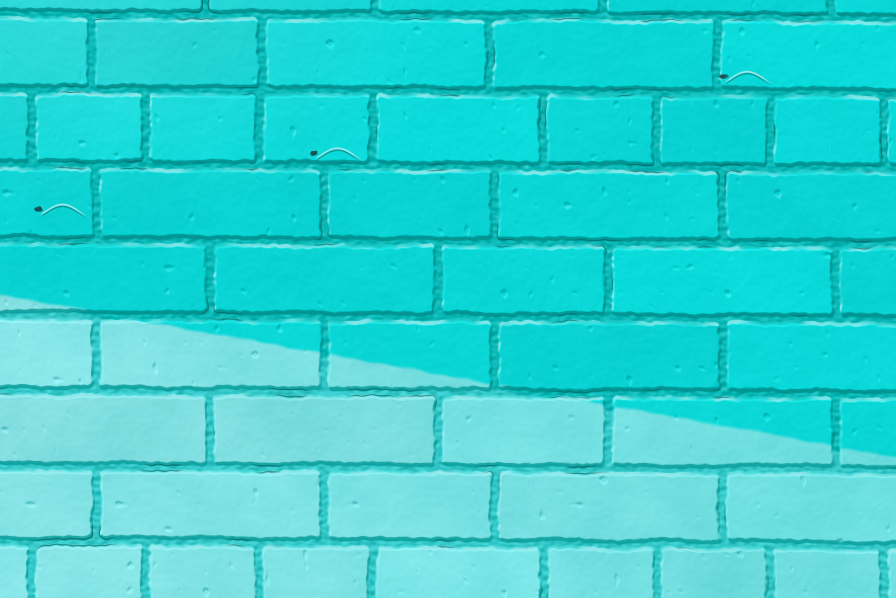
Give the GLSL for this texture, as a Shadertoy shader.

```glsl
// Painted turquoise brick wall in common bond, crossed by a slanting edge of sunlight.
// Lengths are in canvas heights.

const float COURSE = 0.1261;        // height of one course with its joint
const float FIRST_JOINT = 0.0935;   // height of the lowest bed joint
const float TILT = 0.0045;          // fall of the courses towards the right
const float STRETCHER = 0.381;
const float HEADER = 0.190;
const float CLOSER = 0.285;         // odd-length brick, one in each course
const float JOINT = 0.0145;
const float CORNER = 0.006;
const float RELIEF_STEP = 0.0026;
const vec2 LIGHT = vec2(-0.35, 1.0);
const vec2 SUN_EDGE = vec2(0.507, -0.181);  // height at the left, slope

const vec3 FACE_SHADE = vec3(0.04, 0.84, 0.84);
const vec3 FACE_SUN = vec3(0.36, 0.86, 0.86);
const vec3 FACE_PALE = vec3(0.53, 0.89, 0.90);
const vec3 JOINT_SHADE = vec3(0.04, 0.72, 0.71);
const vec3 JOINT_SUN = vec3(0.20, 0.78, 0.78);
const vec3 GAP = vec3(0.02, 0.55, 0.54);
const vec3 GLINT = vec3(0.61, 0.92, 0.93);
const vec3 BARE = vec3(0.10, 0.27, 0.27);

const vec2 CHIPS[3] = vec2[3](vec2(0.525, 0.744), vec2(0.065, 0.650), vec2(1.210, 0.872));

float hash(vec2 p) {
    return fract(sin(dot(p, vec2(127.1, 311.7))) * 43758.5);
}

vec2 gradientAt(vec2 cell) {
    float a = 6.2832 * hash(cell);
    return vec2(cos(a), sin(a));
}

// Gradient noise, about -0.7 to 0.7
float noise(vec2 p) {
    vec2 i = floor(p), f = p - i;
    vec2 u = f * f * f * (f * (f * 6.0 - 15.0) + 10.0);
    vec2 e = vec2(0.0, 1.0);
    return mix(mix(dot(gradientAt(i), f), dot(gradientAt(i + e.yx), f - e.yx), u.x),
               mix(dot(gradientAt(i + e), f - e), dot(gradientAt(i + 1.0), f - 1.0), u.x), u.y);
}

// Centre (xy) and half size (zw) of the brick cell around p
vec4 brickCell(vec2 p) {
    float row = floor((p.y - FIRST_JOINT) / COURSE);
    bool headers = mod(row, 6.0) == 5.0;
    float pitch = headers ? HEADER : STRETCHER;
    // Alternate courses shift by half a brick; the bond restarts above a header course
    float closerX = headers ? 0.624 : 0.543 + HEADER * mod(row, 2.0) - (row > 5.0 ? 0.39 : 0.0);
    float x = p.x - closerX;
    float start = 0.0, width = CLOSER;
    if (x < 0.0 || x > CLOSER) {
        float origin = x < 0.0 ? 0.0 : CLOSER;
        start = origin + pitch * floor((x - origin) / pitch);
        width = pitch;
    }
    vec2 corner = vec2(closerX + start, FIRST_JOINT + row * COURSE);
    vec2 halfSize = 0.5 * vec2(width, COURSE);
    return vec4(corner + halfSize, halfSize);
}

// Wavering outlines of hand-laid brick
vec2 warp(vec2 p) {
    p.y += TILT * p.x;
    return p + 0.0045 * vec2(noise(p * 17.0), noise(p * 15.0 + 40.0))
             + 0.0030 * vec2(noise(p * 75.0 + 9.0), noise(p * 70.0 + 70.0));
}

// Distance to the face of the nearest brick, negative inside
float brickDistance(vec2 p) {
    vec4 cell = brickCell(p);
    vec2 q = abs(p - cell.xy) - cell.zw + 0.5 * JOINT + CORNER;
    return length(max(q, 0.0)) + min(max(q.x, q.y), 0.0) - CORNER;
}

float faceMask(float d) {
    return smoothstep(0.003, -0.003, d);
}

float surfaceHeight(vec2 p) {
    float face = faceMask(brickDistance(warp(p)));
    float grain = 0.10 * noise(p * 38.0) + 0.07 * noise(p * 95.0);
    float pits = smoothstep(0.42, 0.58, noise(p * 48.0 + 13.0));
    float mortar = 0.45 * noise(p * vec2(80.0, 120.0));
    return mix(mortar, 1.0 + grain - 0.35 * pits, face);
}

void mainImage(out vec4 fragColor, in vec2 fragCoord) {
    float pixel = 1.0 / iResolution.y;
    vec2 p = fragCoord * pixel;
    vec2 wall = warp(p);
    float d = brickDistance(wall);
    float face = faceMask(d);
    float patches = noise(p * 7.0) + 0.5 * noise(p * 19.0);

    // Sunlit lower part, palest at the lower left, and a soft glow at the upper left
    float edge = SUN_EDGE.x + SUN_EDGE.y * p.x + 0.004 * noise(p * 30.0) - 0.008 * (1.0 - face);
    float soft = max(0.004, pixel);
    float sun = smoothstep(soft, -soft, p.y - edge);
    float pale = clamp(0.95 - 0.4 * p.x + 0.25 * patches, 0.0, 1.0);
    float glow = 0.45 * smoothstep(0.65, 0.0, length((p - vec2(0.1, 1.0)) * vec2(0.8, 1.6)));
    vec3 shadeColor = mix(FACE_SHADE, FACE_SUN, glow + 0.06 * max(patches, 0.0));
    vec3 faceColor = mix(shadeColor, mix(FACE_SUN, FACE_PALE, pale), sun);
    faceColor *= 1.0 + 0.04 * (hash(brickCell(wall).xy) - 0.5) + 0.02 * patches;
    vec3 color = mix(mix(JOINT_SHADE, JOINT_SUN, sun), faceColor, face);

    // Relief: lit upper edges, dark undersides, faint surface grain
    vec2 offset = LIGHT * RELIEF_STEP;
    float relief = surfaceHeight(p - offset) - surfaceHeight(p + offset);
    float broken = smoothstep(-0.35, 0.35, noise(p * vec2(22.0, 40.0) + 5.0));
    color += 0.22 * clamp(relief, -0.25, 0.25);
    color = mix(color, GLINT, 0.8 * broken * smoothstep(0.15, 0.65, relief));
    vec3 gapColor = mix(GAP, JOINT_SHADE, 0.4 * sun);
    color = mix(color, gapColor, 0.8 * smoothstep(0.12, 0.65, -relief));

    // Broken hairline cracks where mortar meets brick
    float crack = smoothstep(0.0022, 0.0, abs(d - 0.002)) * smoothstep(0.15, 0.4, noise(p * 16.0 + 31.0));
    color = mix(color, 0.7 * GAP, 0.65 * crack);

    // Flaked paint: a bare spot with a curled pale rim
    for (int i = 0; i < 3; i++) {
        vec2 q = p - CHIPS[i];
        float spot = length(q * vec2(1.0, 1.4)) + 0.006 * noise(p * 130.0) - 0.006;
        float curl = q.y + 0.004 - 0.012 * sin(q.x * 55.0 - 0.6);
        float span = smoothstep(0.0, 0.01, q.x) * smoothstep(0.085, 0.06, q.x);
        color = mix(color, GAP, 0.8 * span * smoothstep(0.003, 0.0, abs(curl + 0.003)));
        color = mix(color, GLINT, span * smoothstep(0.003, 0.0, abs(curl)));
        color = mix(color, BARE, 0.9 * smoothstep(0.002, -0.002, spot));
    }
    fragColor = vec4(clamp(color, 0.0, 1.0), 1.0);
}
```
